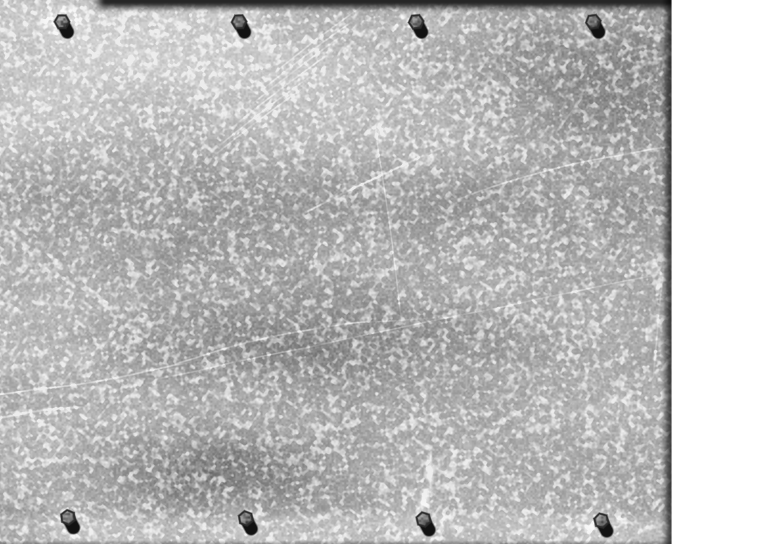
A Shadertoy shader for this texture:

```glsl
// Speckled galvanized metal sheet with bolts, scratches and a shaded rim beside a white margin.
#define SHEET_RIGHT 1.2345
#define BASE_TONE 0.718
#define SPECKLE_SCALE 165.0
#define SPECKLE_GAIN 0.24
#define GRAIN_GAIN 0.13
#define CLOUD_GAIN 0.16
#define SCRATCH_GAIN 0.17
#define BOLT_RADIUS 0.0135
#define BOLT_SHADOW vec2(0.010, -0.019)

float hash(vec2 p) {
    vec3 q = fract(vec3(p.xyx) * 0.1031);
    q += dot(q, q.yzx + 33.33);
    return fract((q.x + q.y) * q.z);
}

float noise(vec2 p) {
    vec2 i = floor(p), f = fract(p);
    f = f * f * (3.0 - 2.0 * f);
    return mix(mix(hash(i), hash(i + vec2(1, 0)), f.x),
               mix(hash(i + vec2(0, 1)), hash(i + vec2(1, 1)), f.x), f.y);
}

float fbm(vec2 p) {
    float sum = 0.0, gain = 0.5;
    for (int i = 0; i < 5; i++) {
        sum += gain * noise(p);
        p = mat2(1.6, 1.2, -1.2, 1.6) * p + 7.3;
        gain *= 0.5;
    }
    return sum;
}

float blob(vec2 p, vec2 center, vec2 size) {
    vec2 d = (p - center) / size;
    return exp(-dot(d, d));
}

// Parabolic stroke from a to b, bowed sideways by bend
float scratch(vec2 p, vec2 a, vec2 b, float bend, float width) {
    float len = length(b - a), px = 1.0 / iResolution.y;
    vec2 dir = (b - a) / len, q = p - a;
    float t = dot(q, dir) / len;
    float off = dot(q, vec2(-dir.y, dir.x)) - bend * 4.0 * t * (1.0 - t);
    float ends = smoothstep(-0.01, 0.12, t) * (1.0 - smoothstep(0.86, 1.01, t));
    return ends * (1.0 - smoothstep(0.0, width + px * 0.5, abs(off)));
}

float allScratches(vec2 p) {
    float s = 0.0;
    vec2 w = p + 0.004 * (noise(p * 14.0) - 0.5);
    // Long wandering lines across the lower half
    s += 1.2 * scratch(w, vec2(-0.06, 0.270), vec2(0.36, 0.338), -0.009, 0.0022);
    s += 1.1 * scratch(w, vec2(0.30, 0.323), vec2(0.69, 0.412), 0.012, 0.0022);
    s += 0.6 * scratch(w, vec2(0.60, 0.405), vec2(0.87, 0.419), 0.0, 0.002);
    s += 0.75 * scratch(w, vec2(0.25, 0.295), vec2(1.26, 0.505), 0.002, 0.002);
    s += scratch(w, vec2(-0.03, 0.226), vec2(0.16, 0.252), 0.004, 0.003);
    // Upper diagonals, upright line and right rim line
    s += 1.2 * scratch(w, vec2(0.55, 0.603), vec2(0.83, 0.736), 0.003, 0.0025);
    s += scratch(w, vec2(0.83, 0.628), vec2(1.24, 0.730), 0.014, 0.0022);
    s += 0.7 * scratch(w, vec2(0.685, 0.79), vec2(0.742, 0.385), 0.003, 0.0018);
    s += 0.5 * scratch(w, vec2(1.20, 0.29), vec2(1.222, 0.53), 0.0, 0.0022);
    // Bundle of parallel rub marks
    for (int i = 0; i < 6; i++) {
        float k = float(i);
        vec2 a = vec2(0.375, 0.697) + k * vec2(0.022, 0.030) + 0.02 * hash(vec2(k, 4.0));
        s += 0.7 * scratch(w, a, a + vec2(0.175, 0.133), 0.002, 0.002);
    }
    // Broad faint smears
    s += 0.35 * scratch(p, vec2(0.0, 0.19), vec2(0.36, 0.16), 0.06, 0.022);
    s += 0.4 * scratch(p, vec2(1.03, 0.67), vec2(1.10, 0.52), 0.012, 0.025);
    s += 0.3 * scratch(p, vec2(0.13, 0.34), vec2(0.21, 0.39), -0.01, 0.025);
    return s * (0.3 + 1.1 * noise(p * 60.0));
}

float sheetTone(vec2 p) {
    // Broad light and dark zones
    float tone = BASE_TONE;
    tone += 0.12 * blob(p, vec2(0.08, 0.93), vec2(0.48, 0.22));
    tone += 0.07 * blob(p, vec2(0.60, 0.84), vec2(0.22, 0.10));
    tone += 0.05 * blob(p, vec2(0.12, 0.43), vec2(0.2, 0.10));
    tone -= 0.11 * blob(p, vec2(1.13, 0.86), vec2(0.24, 0.15));
    tone -= 0.05 * blob(p, vec2(0.28, 0.64), vec2(0.28, 0.09));
    tone -= 0.09 * blob(p, vec2(0.60, 0.37), vec2(0.28, 0.11));
    tone -= 0.13 * blob(p, vec2(0.45, 0.13), vec2(0.16, 0.08));
    tone += 0.07 * (1.0 - smoothstep(0.045, 0.075, p.y + 0.012 * noise(p * 25.0)));
    tone += CLOUD_GAIN * (fbm(p * vec2(3.5, 8.0)) - 0.48);
    // Small soft speckles of two sizes, stronger on darker metal
    float contrast = clamp(2.1 - 1.6 * tone, 0.4, 1.3);
    float fine = noise(mat2(0.8, 0.6, -0.6, 0.8) * p * SPECKLE_SCALE);
    float coarse = noise(mat2(0.6, -0.8, 0.8, 0.6) * p * SPECKLE_SCALE * 0.62 + 17.0);
    float speckle = smoothstep(0.42, 0.84, 0.62 * fine + 0.38 * coarse);
    tone += SPECKLE_GAIN * (speckle - 0.3) * contrast;
    tone += GRAIN_GAIN * (noise(p * 260.0 + 31.0) - 0.5) * contrast;
    tone += SCRATCH_GAIN * allScratches(p);
    // Chalky streak and patch
    tone += 0.28 * scratch(p, vec2(0.776, 0.055), vec2(0.797, 0.175), 0.0, 0.012) * smoothstep(0.2, 0.5, noise(p * 55.0));
    tone += 0.13 * blob(p, vec2(0.695, 0.76), vec2(0.014, 0.012));
    return min(tone, 0.93);
}

float addBolt(float tone, vec2 q, float turn) {
    float px = 1.0 / iResolution.y, r = BOLT_RADIUS;
    tone += 0.07 * blob(q, vec2(0.0), vec2(0.035));
    float h = clamp(dot(q, BOLT_SHADOW) / dot(BOLT_SHADOW, BOLT_SHADOW), 0.0, 1.0);
    float shade = length(q - h * BOLT_SHADOW) - r * 0.85;
    tone = mix(tone, 0.07, 1.0 - smoothstep(-px, 1.5 * px, shade));
    // Six-sided head with a lit upper left
    float sector = 1.0472, angle = atan(q.y, q.x) + turn;
    float hex = length(q) * cos(mod(angle, sector) - 0.5 * sector);
    float lit = 0.46 + 12.0 * dot(q, vec2(-0.7, 0.7)) + 0.3 * (noise(q * 230.0 + turn * 9.0) - 0.5);
    tone = mix(tone, 0.17, 1.0 - smoothstep(r - px, r + px, hex));
    return mix(tone, lit, 1.0 - smoothstep(r * 0.72 - px, r * 0.72 + px, hex));
}

void mainImage(out vec4 fragColor, in vec2 fragCoord) {
    vec2 p = fragCoord / iResolution.y;
    float px = 1.0 / iResolution.y;
    float tone = sheetTone(p);
    for (int i = 0; i < 4; i++) {
        float k = float(i);
        tone = addBolt(tone, p - vec2(0.114 + 0.3255 * k, 0.960), k);
        tone = addBolt(tone, p - vec2(0.125 + 0.3268 * k, 0.049 - 0.002 * k), k + 0.4);
    }
    // Overhang shadow on top, then the shaded right and bottom rims
    float overhang = smoothstep(0.165, 0.195, p.x) * smoothstep(0.976, 0.997, p.y);
    tone = mix(tone, 0.15, overhang);
    tone *= 1.0 - 0.65 * smoothstep(SHEET_RIGHT - 0.022, SHEET_RIGHT, p.x);
    tone *= 1.0 - 0.25 * (1.0 - smoothstep(0.0, 0.008, p.y));
    tone = mix(clamp(tone, 0.0, 1.0), 1.0, smoothstep(SHEET_RIGHT - px, SHEET_RIGHT + px, p.x));
    fragColor = vec4(vec3(tone), 1.0);
}
```
